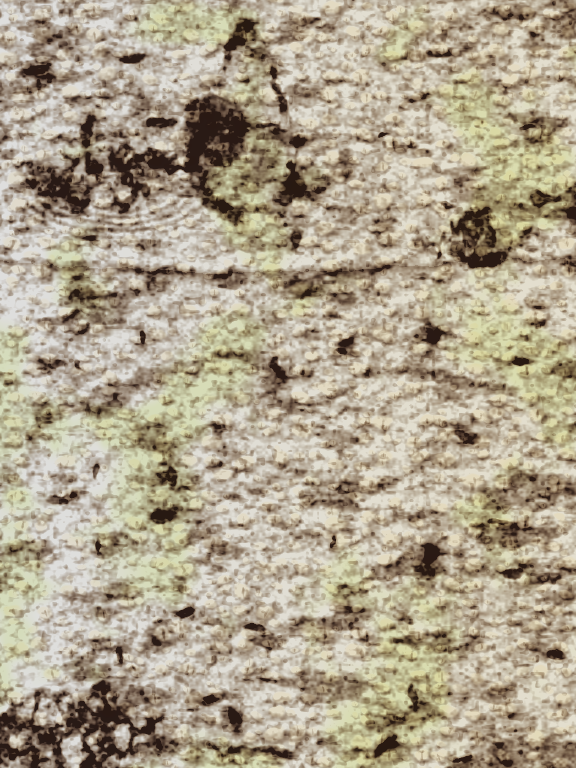
Reproduce this texture procedurally as a WebGL 2 fragment shader.

```glsl
#version 300 es
precision highp float;
// Pale weathered tree bark with lenticels, a ridge, a hollow knot and dark scars.

uniform vec2 u_resolution;
out vec4 fragColor;

const vec3 BARK[6] = vec3[6](
    vec3(0.16, 0.10, 0.08), vec3(0.39, 0.30, 0.24), vec3(0.55, 0.47, 0.39),
    vec3(0.67, 0.61, 0.54), vec3(0.77, 0.74, 0.69), vec3(0.88, 0.87, 0.84));

vec3 hash(vec2 p) {
    vec3 q = fract(p.xyx * vec3(0.1031, 0.1030, 0.0973));
    q += dot(q, q.yxz + 33.33);
    return fract((q.xxy + q.yzz) * q.zyx);
}

float noise(vec2 p) {
    vec2 i = floor(p), f = fract(p);
    f = f * f * (3.0 - 2.0 * f);
    float low = mix(hash(i).x, hash(i + vec2(1, 0)).x, f.x);
    float high = mix(hash(i + vec2(0, 1)).x, hash(i + vec2(1, 1)).x, f.x);
    return mix(low, high, f.y);
}

float fbm(vec2 p) {
    float sum = 0.0, gain = 0.533;
    for (int i = 0; i < 4; i++) {
        sum += gain * noise(p);
        p = p * 2.03 + 17.3;
        gain *= 0.5;
    }
    return sum;
}

// Soft-edged ellipse: 1 inside, 0 outside
float blob(vec2 p, vec2 centre, vec2 radius, float softness) {
    return 1.0 - smoothstep(1.0 - softness, 1.0 + softness, length((p - centre) / radius));
}

// Scattered domes lit from the upper left: x = tone change, y = dome cover
vec2 lenticels(vec2 p, vec2 cell, float density) {
    vec2 id = floor(p / cell), result = vec2(0.0);
    for (int k = 0; k < 9; k++) {
        vec2 n = id + vec2(k % 3 - 1, k / 3 - 1);
        vec3 r = hash(n + 51.0);
        if (r.z > density) continue;
        vec2 radius = cell * vec2(0.29, 0.26) * (0.6 + 0.6 * hash(n + 9.0).x);
        vec2 q = (p - (n + 0.2 + 0.6 * r.xy) * cell) / radius;
        float dome = blob(q, vec2(0.0), vec2(1.0), 0.25);
        float shadow = blob(q, vec2(0.2, -0.65), vec2(1.25, 1.0), 0.4) * (1.0 - dome);
        float slit = blob(q, vec2(0.1, 0.0), vec2(0.16, 0.7), 0.5) * step(r.z, density * 0.4);
        result.x += dome * (0.45 + 0.8 * q.y - 0.35 * q.x) - 1.5 * shadow - 1.2 * slit;
        result.y = max(result.y, dome);
    }
    return result;
}

// Sparse torn holes, some flat and some upright, each with a brown halo
float scars(vec2 p, float cell) {
    vec2 id = floor(p / cell);
    float depth = 0.0;
    for (int k = 0; k < 9; k++) {
        vec2 n = id + vec2(k % 3 - 1, k / 3 - 1);
        vec3 r = hash(n + 130.0);
        float size = 0.5 + 0.8 * hash(n + 77.0).y;
        vec2 radius = size * mix(vec2(0.023, 0.008), vec2(0.009, 0.019), step(0.25, r.z));
        vec2 centre = (n + r.xy) * cell;
        float hole = 3.0 * blob(p, centre, radius, 0.3) + blob(p, centre, radius * 1.9, 0.5);
        depth = max(depth, hole * step(r.z, 0.5));
    }
    return depth;
}

// Broken crust: dark cracks between lighter chunks
float crust(vec2 p, vec2 warped, vec2 centre, vec2 radius) {
    float cracks = 1.0 - smoothstep(0.02, 0.13, abs(fbm(p * vec2(24.0, 19.0) + 4.0) - 0.47));
    return blob(warped, centre, radius, 0.18) * (0.6 + 3.6 * cracks);
}

// Egg-shaped rim around a dark hollow
float knot(vec2 p, vec2 centre) {
    vec2 q = p - centre;
    q /= vec2(mix(0.105, 0.05, smoothstep(-0.09, 0.1, q.y)), 0.165);
    float rim = 1.0 - smoothstep(0.04, 0.16, abs(length(q) - 1.0));
    float gaps = smoothstep(0.3, 0.55, fbm(p * 20.0 + 8.0));
    float hollow = blob(p, centre + vec2(-0.055, -0.01), vec2(0.06, 0.055), 0.2);
    float inside = blob(q, vec2(0.0), vec2(1.0), 0.1);
    return 3.6 * rim * gaps + 3.3 * hollow + inside * (0.3 + 2.0 * fbm(p * vec2(45.0, 25.0)) - 0.6);
}

vec3 barkColor(float tone) {
    vec3 color = BARK[0];
    for (int i = 1; i < 6; i++) color = mix(color, BARK[i], clamp(tone - float(i - 1), 0.0, 1.0));
    return color;
}

void main() {
    vec2 p = gl_FragCoord.xy / u_resolution.x;
    vec2 wobble = vec2(fbm(p * 28.0), fbm(p * 28.0 + 60.0)) - 0.5;
    vec2 torn = p + wobble * 0.06;
    vec2 rough = p + wobble * 0.016;

    // Grain, mottling and small relief
    float patches = fbm(p * 5.0 + 3.0);
    float tone = 4.45 + 2.0 * (patches - 0.5) + 0.4 * smoothstep(0.5, 0.0, p.x);
    tone += 1.7 * (noise(p * 190.0) - 0.5) + 1.3 * (noise(p * 95.0 + 31.0) - 0.5);
    vec2 s = p * vec2(24.0, 42.0);
    tone += 4.0 * (fbm(s) - fbm(s + vec2(-0.2, 0.35)));
    tone -= 2.2 * smoothstep(0.53, 0.7, fbm(p * vec2(15.0, 32.0) + 11.0));
    tone -= 1.3 * smoothstep(0.6, 0.85, noise(p * vec2(105.0, 140.0) + 5.0));

    // Lenticels in two sizes
    vec2 bumps = lenticels(rough, vec2(0.050, 0.037), 0.75) + 0.7 * lenticels(rough + 0.4, vec2(0.031, 0.024), 0.5);
    tone += bumps.x;

    // Horizontal ridge with its cast shadow
    float dy = rough.y - 0.872 - 0.012 * sin(p.x * 5.0 + 2.6);
    tone += 0.7 * smoothstep(0.0, 0.012, dy) * smoothstep(0.04, 0.015, dy);
    tone -= 1.7 * exp(-dy * dy / 0.00006) + 0.8 * smoothstep(-0.05, 0.0, dy) * step(dy, 0.0);

    // Wrinkles curving below the left lobe
    vec2 lobe = p - vec2(0.2, 1.02);
    float arc = length(lobe * vec2(0.5, 1.0)) + wobble.x * 0.01;
    float fold = smoothstep(0.045, 0.06, arc) * smoothstep(0.11, 0.09, arc) * smoothstep(-0.02, -0.04, lobe.y);
    tone -= fold * (0.7 + 0.9 * sin(arc * 520.0));

    // Knot, broken crusts and scattered scars
    tone -= knot(p + wobble * 0.035, vec2(0.43, 1.12));
    tone -= crust(p, torn, vec2(0.21, 1.03), vec2(0.16, 0.05));
    tone -= crust(p, torn, vec2(0.84, 0.92), vec2(0.11, 0.045));
    tone -= crust(p, torn, vec2(0.12, 0.05), vec2(0.17, 0.09));
    tone -= 2.4 * blob(torn, vec2(0.48, 0.035), vec2(0.2, 0.009), 0.5);
    tone -= scars(p + wobble * 0.03, 0.12);

    // Tan domes, faint lichen, cool left and warm right light
    vec3 color = barkColor(clamp(tone, 0.0, 5.0));
    color *= mix(vec3(1.0), vec3(1.01, 0.97, 0.87), 0.6 * min(bumps.y, 1.0));
    color *= mix(vec3(1.0), vec3(0.96, 0.99, 0.85), smoothstep(0.53, 0.72, fbm(p * 7.0 + 40.0)));
    color *= mix(vec3(0.99, 1.0, 1.03), vec3(1.01, 1.0, 0.96), smoothstep(0.0, 0.9, p.x));
    fragColor = vec4(color, 1.0);
}
```
